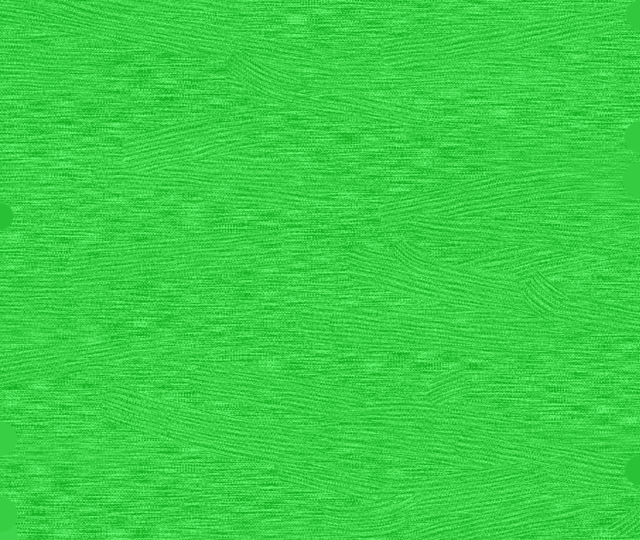
Write a Shadertoy shader that draws this texture.

```glsl
// Green paint dragged sideways by a dry brush: fine bristle streaks from
// stretched gradient noise, overlaid by scattered bent strokes, short
// steep dabs, and flat round spots along the left and right borders.

float hash(float n) {
    return fract(sin(n * 12.9898 + 4.1) * 43758.545);
}

vec2 gradient(vec2 cell) {
    float angle = 6.2832 * hash(dot(cell, vec2(1.37, 7.913)));
    return vec2(cos(angle), sin(angle));
}

float gradientNoise(vec2 p) {
    vec2 i = floor(p), f = p - i;
    vec2 u = f * f * f * (f * (f * 6.0 - 15.0) + 10.0);
    vec2 e = vec2(1.0, 0.0);
    float low = mix(dot(gradient(i), f), dot(gradient(i + e.xy), f - e.xy), u.x);
    float high = mix(dot(gradient(i + e.yx), f - e.yx), dot(gradient(i + 1.0), f - 1.0), u.x);
    return mix(low, high, u.y);
}

// Furrows running along x, broken into dashes and tiny teeth
float bristles(vec2 p, float furrowed, float seed) {
    p += vec2(seed * 0.37, seed * 0.73);
    float dashes = gradientNoise(p * vec2(21.0, 310.0));
    float wander = gradientNoise(p * vec2(4.0, 38.0) + 31.0);
    float furrows = sin(p.y * 730.0 + 7.0 * wander);
    float grain = gradientNoise(p * vec2(190.0, 290.0) + 57.0);
    float teeth = sin(p.x * 1200.0) * gradientNoise(p * vec2(13.0, 300.0) + 83.0);
    return mix(0.8, 0.45, furrowed) * dashes + mix(0.03, 0.19, furrowed) * furrows
         + 0.5 * grain + 0.55 * teeth;
}

void mainImage(out vec4 fragColor, in vec2 fragCoord) {
    vec2 p = fragCoord / iResolution.y;
    float aspect = iResolution.x / iResolution.y;
    float pixel = 1.0 / iResolution.y;

    // Nearly level ground coat, calmer in some bands
    vec2 ground = p + vec2(0.0, 0.007 * gradientNoise(p * vec2(2.0, 5.0)));
    float calm = smoothstep(0.05, 0.4, gradientNoise(p * vec2(1.3, 9.0) + 12.0));
    float relief = bristles(ground, 0.3, 0.0) * (1.12 - 0.4 * calm);

    // Long strokes first, then hooks, then short steep dabs
    for (int i = 0; i < 40; i++) {
        float id = float(i) * 7.0 + 3.0;
        bool hook = i >= 33 && i < 35;
        bool dab = i >= 35;
        float side = hash(id) - 0.5;
        float tilt = side * (dab ? 1.5 : hook ? 0.8 : 0.38);
        float reach = dab ? 0.022 : hook ? 0.07 : mix(0.12, 0.36, hash(id + 1.0));
        float width = mix(0.022, 0.042, hash(id + 2.0)) * (dab ? 0.8 : 1.0);
        float bend = (hash(id + 3.0) - 0.5) * (dab ? 14.0 : hook ? 10.0 : 0.6);

        vec2 q = p - vec2(hash(id + 4.0) * aspect, hash(id + 5.0));
        q = mat2(cos(tilt), -sin(tilt), sin(tilt), cos(tilt)) * q;
        q.y -= bend * q.x * q.x;
        if (abs(q.x) > reach + 0.06 || abs(q.y) > width + 0.02) continue;

        float ragged = 0.012 * gradientNoise(q * vec2(9.0, 90.0) + id);
        float edge = length(vec2(max(abs(q.x) - reach, 0.0), q.y)) - width + ragged;
        float cover = smoothstep(pixel, -pixel, edge);
        // The brush runs dry toward its far end, splitting into threads
        float dryness = smoothstep(-0.3 * reach, reach + width, q.x);
        float threads = gradientNoise(q * vec2(7.0, 130.0) + id);
        cover *= smoothstep(-0.08, 0.08, threads + 0.45 - 0.9 * dryness);
        float rim = smoothstep(0.004, 0.0, abs(edge + 0.003)) * step(q.x, -reach);
        q.y += 0.003 * gradientNoise(q * 16.0 + id);
        float paint = bristles(q, 1.0, id) + 0.12 * rim * sign(side);
        relief = mix(relief, paint, cover);
    }

    float tone = 0.475 + relief + 0.08 * gradientNoise(p * vec2(1.8, 15.0) + 41.0);

    // Flat spots cut by the side borders
    for (int i = 0; i < 8; i++) {
        float id = float(i) * 5.0 + 211.0;
        float border = mod(float(i), 2.0) * aspect;
        float radius = mix(0.024, 0.034, hash(id));
        float spot = length(p - vec2(border, hash(id + 1.0))) - radius;
        float flatTone = mix(0.1, 0.6, hash(id + 2.0));
        tone = mix(tone, flatTone, smoothstep(pixel, -pixel, spot));
    }

    vec3 deepGreen = vec3(0.08, 0.685, 0.13);
    vec3 paleGreen = vec3(0.38, 0.955, 0.43);
    fragColor = vec4(mix(deepGreen, paleGreen, clamp(tone, 0.0, 1.0)), 1.0);
}
```
